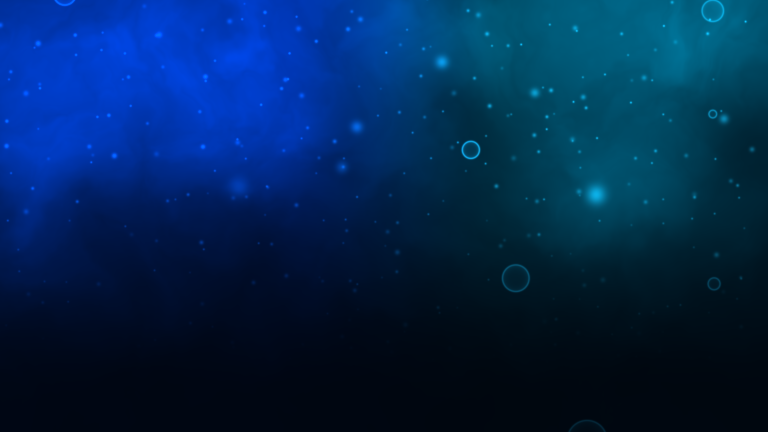
Give the GLSL for this background, as a WebGL 1 fragment shader.

```glsl
precision highp float;
uniform vec2 u_resolution;

const vec3 BLUE = vec3(0.0, 0.26, 0.86);
const vec3 TEAL = vec3(0.0, 0.42, 0.53);
const vec3 ABYSS = vec3(0.0, 0.015, 0.045);
const vec3 BLUE_LIGHT = vec3(0.03, 0.40, 0.95);
const vec3 CYAN_LIGHT = vec3(0.08, 0.66, 0.85);

float hash(vec2 p) {
  vec3 q = fract(vec3(p.xyx) * 0.1031);
  q += dot(q, q.yzx + 33.33);
  return fract((q.x + q.y) * q.z);
}

float noise(vec2 p) {
  vec2 cell = floor(p);
  vec2 f = fract(p);
  f = f * f * (3.0 - 2.0 * f);
  float low = mix(hash(cell), hash(cell + vec2(1.0, 0.0)), f.x);
  float high = mix(hash(cell + vec2(0.0, 1.0)), hash(cell + 1.0), f.x);
  return mix(low, high, f.y);
}

float fbm(vec2 p) {
  float sum = 0.0;
  float weight = 0.5;
  for (int i = 0; i < 5; i++) {
    sum += weight * noise(p);
    p = mat2(1.6, 1.2, -1.2, 1.6) * p + 7.3;
    weight *= 0.5;
  }
  return sum;
}

// Soft elliptical patch
float patchAt(vec2 p, vec2 center, vec2 spread) {
  vec2 d = (p - center) / spread;
  return exp(-dot(d, d));
}

float glow(vec2 p, vec2 center, float radius) {
  return patchAt(p, center, vec2(radius));
}

// Thin rim with a faint filled interior
float bubble(vec2 p, vec2 center, float radius, float pixel) {
  float d = length(p - center);
  float width = max(0.0024, pixel);
  float rim = exp(-pow((d - radius) / width, 2.0));
  float inside = 1.0 - smoothstep(radius - pixel, radius + pixel, d);
  return rim * 0.75 + inside * (0.12 + 0.3 * pow(d / radius, 4.0));
}

// One jittered speck in some of the grid cells
float specks(vec2 p, float size, float radius, float amount, float seed) {
  vec2 grid = p / size;
  vec2 cell = floor(grid) + seed;
  vec2 jitter = vec2(hash(cell + 3.7), hash(cell + 9.1));
  float present = step(1.0 - amount, hash(cell + 17.3));
  float brightness = mix(0.25, 1.0, hash(cell + 29.9));
  vec2 offset = (fract(grid) - mix(vec2(0.2), vec2(0.8), jitter)) * size;
  return present * brightness * glow(offset, vec2(0.0), radius);
}

// Broad light and dark areas of the water
float lightField(vec2 p) {
  float light = 0.03 + 0.58 * smoothstep(0.08, 1.0, p.y);
  light += 0.40 * patchAt(p, vec2(0.21, 0.84), vec2(0.27, 0.18));
  light += 0.42 * patchAt(p, vec2(0.58, 0.78), vec2(0.18, 0.19));
  light += 0.25 * patchAt(p, vec2(0.07, 0.65), vec2(0.16, 0.13));
  light += 0.12 * patchAt(p, vec2(0.05, 0.38), vec2(0.20, 0.17));
  light += 0.36 * patchAt(p, vec2(1.45, 0.90), vec2(0.34, 0.18));
  light += 0.15 * patchAt(p, vec2(1.65, 0.90), vec2(0.13, 0.12));
  light += 0.28 * patchAt(p, vec2(1.39, 0.57), vec2(0.20, 0.13));
  light += 0.17 * patchAt(p, vec2(0.93, 0.97), vec2(0.14, 0.14));
  light -= 0.17 * patchAt(p, vec2(1.13, 0.74), vec2(0.17, 0.12));
  light -= 0.20 * patchAt(p, vec2(1.75, 0.68), vec2(0.13, 0.13));
  light -= 0.14 * patchAt(p, vec2(0.79, 0.76), vec2(0.08, 0.20));
  return max(light, 0.0);
}

void main() {
  vec2 p = gl_FragCoord.xy / u_resolution.y;
  float pixel = 1.0 / u_resolution.y;
  float side = smoothstep(0.65, 1.18, p.x);

  // Smoky water
  vec2 warp = vec2(fbm(p * 4.0), fbm(p * 4.0 + 31.0)) - 0.48;
  float smoke = fbm(p * 5.0 + warp * 2.0 + 12.0);
  float light = lightField(p + warp * 0.12) * (0.62 + 0.78 * smoke);
  vec3 color = ABYSS + mix(BLUE, TEAL, side) * light;

  // Drifting specks, fading towards the bottom
  float dots = 0.0;
  for (int i = 0; i < 4; i++) {
    float layer = float(i);
    float radius = max(0.0026 + 0.0011 * layer, 0.8 * pixel);
    dots += specks(p + layer * 0.037, 0.065 + 0.025 * layer, radius, 0.42, layer * 41.0);
  }
  dots *= 0.65 * smoothstep(0.12, 0.75, p.y);

  // Large soft lights
  float lights = 0.55 * glow(p, vec2(1.023, 0.856), 0.014);
  lights += 0.50 * glow(p, vec2(0.826, 0.706), 0.013);
  lights += 0.60 * glow(p, vec2(1.380, 0.549), 0.021);
  lights += 0.32 * glow(p, vec2(0.792, 0.613), 0.013);
  lights += 0.50 * glow(p, vec2(1.238, 0.785), 0.010);
  lights += 0.50 * glow(p, vec2(1.676, 0.725), 0.010);
  lights += 0.25 * glow(p, vec2(0.553, 0.567), 0.023);

  // Bubbles
  float rings = 0.55 * bubble(p, vec2(0.150, 1.014), 0.026, pixel);
  rings += 0.40 * bubble(p, vec2(1.650, 0.975), 0.025, pixel);
  rings += 0.75 * bubble(p, vec2(1.090, 0.653), 0.020, pixel);
  rings += 0.45 * bubble(p, vec2(1.650, 0.736), 0.009, pixel);
  rings += 0.32 * bubble(p, vec2(1.194, 0.356), 0.031, pixel);
  rings += 0.25 * bubble(p, vec2(1.653, 0.343), 0.014, pixel);
  rings += 0.18 * bubble(p, vec2(1.359, -0.019), 0.046, pixel);

  color += mix(BLUE_LIGHT, CYAN_LIGHT, side) * (dots + lights + rings);
  gl_FragColor = vec4(color, 1.0);
}
```
